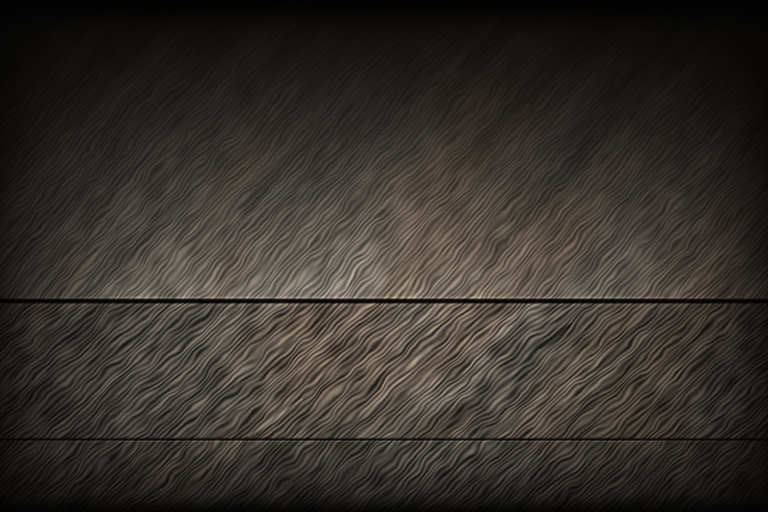
Give the GLSL for this texture, as a Shadertoy shader.

```glsl
// Dark brushed-wood panel: three horizontal planks parted by two grooves.
// Slanted grain comes from stretched, warped noise; a warm glow peaks just
// above the main groove and fades into a vignette at the borders.

#define MAIN_GROOVE 0.412
#define LOW_GROOVE 0.142
#define GRAIN_FREQ 118.0
#define GRAIN_DEPTH 0.62
#define STREAK_DEPTH 0.42
#define GLOW_X 0.47
#define WARM_TONE vec3(1.06, 1.0, 0.91)
#define RUST_TONE vec3(1.16, 0.98, 0.82)

float hash(vec2 p) {
    return fract(sin(dot(p, vec2(127.1, 311.7))) * 43758.5453);
}

float noise(vec2 p) {
    vec2 i = floor(p), f = fract(p);
    f = f * f * (3.0 - 2.0 * f);
    return mix(mix(hash(i), hash(i + vec2(1, 0)), f.x),
               mix(hash(i + vec2(0, 1)), hash(i + vec2(1, 1)), f.x), f.y);
}

float fbm(vec2 p) {
    float sum = 0.0, amp = 0.5;
    for (int i = 0; i < 4; i++) {
        sum += amp * noise(p);
        p = p * 2.03 + 17.3;
        amp *= 0.5;
    }
    return sum / 0.9375;
}

// Coordinates along (x) and across (y) the grain
vec2 grainSpace(vec2 p, float angle) {
    float c = cos(angle), s = sin(angle);
    return vec2(c * p.x + s * p.y, c * p.y - s * p.x);
}

// Fine wavy ridges, roughly -1 to 1
float ridges(vec2 g) {
    float bend = 0.024 * fbm(g * vec2(9.0, 14.0)) + 0.007 * noise(g * vec2(38.0, 55.0));
    float across = (g.y + bend) * GRAIN_FREQ;
    float wave = sin(6.2832 * across + 5.0 * noise(vec2(g.x * 22.0, across * 0.45)));
    float fibre = noise(vec2(g.x * 30.0, across * 1.9)) * 2.0 - 1.0;
    return 0.55 * wave + 0.65 * fibre;
}

// Broad lengthwise streaks, centred on zero
float streaks(vec2 g) {
    float wide = fbm(vec2(g.x * 2.2, g.y * 15.0) + 4.0);
    float thin = fbm(vec2(g.x * 4.0, g.y * 46.0) + 9.0);
    return 0.55 * wide + 0.45 * thin - 0.5;
}

// Tapered mark between two ends
float gouge(vec2 p, vec2 a, vec2 b, float width) {
    vec2 d = b - a;
    float t = clamp(dot(p - a, d) / dot(d, d), 0.0, 1.0);
    float r = length(p - a - d * t) / (width * (0.3 + 2.0 * t * (1.0 - t)));
    return exp(-r * r);
}

float band(float y, float centre, float halfWidth) {
    float soft = 0.7 / iResolution.y + 0.001;
    return 1.0 - smoothstep(halfWidth - soft, halfWidth + soft, abs(y - centre));
}

// Average brightness of each plank by height
float plankLight(float y) {
    float h = clamp((1.0 - y) / (1.0 - MAIN_GROOVE), 0.0, 1.0);
    float upper = 0.025 + 0.22 * h + 0.17 * h * h;
    float middle = mix(0.25, 0.305, smoothstep(LOW_GROOVE, 0.27, y));
    float lower = mix(0.10, 0.225, smoothstep(0.0, LOW_GROOVE, y));
    float light = mix(lower, middle, step(LOW_GROOVE, y));
    return mix(light, upper, step(MAIN_GROOVE, y));
}

void mainImage(out vec4 fragColor, in vec2 fragCoord) {
    vec2 uv = fragCoord / iResolution.xy;
    vec2 p = fragCoord / iResolution.y;
    float y = uv.y;
    float isUpper = step(MAIN_GROOVE, y);
    float isLower = 1.0 - step(LOW_GROOVE, y);

    // Each plank has its own grain angle and offset
    float angle = mix(mix(0.73, 0.78, isLower), 0.84, isUpper);
    vec2 g = grainSpace(p, angle) + vec2(3.7, 1.9) * isUpper + 6.1 * isLower + 5.0;

    // Grain relief fades towards the top
    float relief = mix(1.0, mix(0.62, 0.28, smoothstep(MAIN_GROOVE, 0.95, y)), isUpper);
    float light = plankLight(y);
    light *= 1.0 + STREAK_DEPTH * 1.8 * streaks(g);
    light *= max(0.08, 1.0 + GRAIN_DEPTH * relief * ridges(g));

    // Two larger tool marks in the middle plank
    light *= 1.0 - 0.65 * gouge(p, vec2(1.055, 0.32), vec2(1.115, 0.367), 0.007);
    light += 0.16 * gouge(p, vec2(0.485, 0.148), vec2(0.59, 0.22), 0.006) * (1.0 - isLower);

    // Side falloff, border vignette and central glow
    float edge = min(uv.x, 1.0 - uv.x);
    light *= mix(0.28, 1.0, 1.0 - exp(-edge * 11.0));
    light *= 0.78 + 0.36 * exp(-pow((uv.x - GLOW_X) / 0.36, 2.0));
    light *= smoothstep(-0.012, 0.04, y) * smoothstep(1.015, 0.93, y);

    // Grooves with a lit bevel beside each
    float sideFade = smoothstep(0.0, 0.2, edge);
    light += 0.10 * sideFade * band(y, MAIN_GROOVE + 0.007, 0.002);
    light += 0.07 * sideFade * band(y, MAIN_GROOVE - 0.008, 0.0015);
    light += 0.10 * sideFade * band(y, LOW_GROOVE - 0.004, 0.0012);
    light *= 1.0 - 0.93 * band(y, MAIN_GROOVE, 0.0042);
    light *= 1.0 - 0.82 * band(y, LOW_GROOVE, 0.0022);

    // Warm grey, with rusty patches growing to the right
    float rust = smoothstep(0.42, 0.75, fbm(g * vec2(3.0, 9.0) + 31.0) + 0.22 * (uv.x - 0.5));
    vec3 color = light * mix(WARM_TONE, RUST_TONE, 0.6 * rust);
    fragColor = vec4(clamp(color + vec3(0.008, 0.006, 0.004), 0.0, 1.0), 1.0);
}
```
